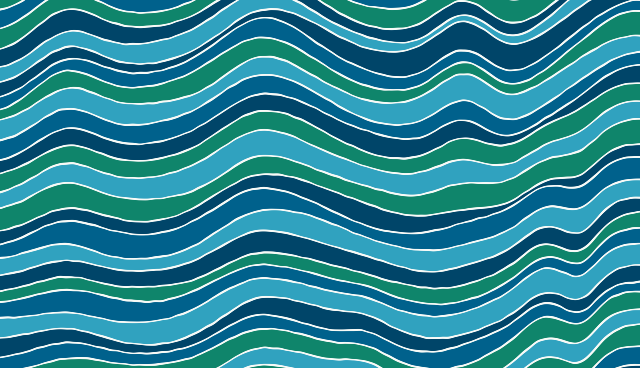
Write a Shadertoy shader that draws this pattern.

```glsl
const float SPACING = 0.044;
const float TOP_OFFSET = 0.045;
const float LINE_HALF_WIDTH = 0.0025;
const int LAYERS = 28;

const vec3 NAVY = vec3(0.0, 0.27, 0.41);
const vec3 BLUE = vec3(0.0, 0.38, 0.55);
const vec3 GREEN = vec3(0.06, 0.52, 0.42);
const vec3 AQUA = vec3(0.19, 0.635, 0.75);
const vec3 FOAM = vec3(0.97, 0.98, 0.97);

// Layer order from top: 0 navy, 1 blue, 2 green, 3 aqua
const int ORDER[LAYERS] = int[LAYERS](
    1, 2, 0, 3, 0, 1, 2, 3, 1, 0, 2, 3, 2, 0,
    1, 3, 0, 2, 1, 3, 0, 1, 2, 3, 2, 1, 0, 2);

vec3 layerColor(int i) {
    int k = ORDER[i % LAYERS];
    return k == 0 ? NAVY : k == 1 ? BLUE : k == 2 ? GREEN : AQUA;
}

float hash(vec2 p) {
    vec3 q = fract(vec3(p.xyx) * 0.1031);
    q += dot(q, q.yzx + 33.33);
    return fract((q.x + q.y) * q.z);
}

// Smooth 1D noise in -1..1, one track per seed
float noise(float x, float seed) {
    float cell = floor(x), f = fract(x);
    f = f * f * (3.0 - 2.0 * f);
    return 2.0 * mix(hash(vec2(cell, seed)), hash(vec2(cell + 1.0, seed)), f) - 1.0;
}

// Bell curve with separate widths left and right of its center
float bump(float x, float center, float leftWidth, float rightWidth) {
    float d = (x - center) / (x < center ? leftWidth : rightWidth);
    return exp(-d * d);
}

// Shared swell, changing gradually from the upper to the lower layers
float swell(float x, float depth) {
    float low = smoothstep(0.3, 0.85, depth);
    float deep = smoothstep(0.75, 0.95, depth);
    float h = mix(0.085, 0.035, low) * bump(x, 0.18, 0.12, 0.12);
    h += mix(0.14, 0.115, low) * bump(x, 0.72, 0.17, mix(0.2, 0.3, low));
    h += 0.06 * (1.0 - low) * smoothstep(0.0, 0.5, x);
    h += 0.085 * (1.0 - low) * bump(x, 1.26, 0.1, 0.1);
    h += 0.21 * smoothstep(mix(1.34, 1.15, low), 1.74, x);
    h += low * (0.02 * bump(x, 1.46, 0.06, 0.06) - 0.05 * bump(x, 1.58, 0.06, 0.06));
    h += 0.03 * deep * bump(x, 1.0, 0.08, 0.08);
    return h;
}

// Depth of a layer's upper edge, measured down from the top
float edgeDepth(float x, float index) {
    float base = TOP_OFFSET + index * SPACING;
    float seed = index * 7.0 + 3.0;
    float vary = 0.78 * noise(x * 2.6 + seed * 0.37, seed)
               + 0.22 * noise(x * 7.0, seed + 2.0);
    return base - swell(x, base) + 0.45 * SPACING * vary;
}

void mainImage(out vec4 fragColor, in vec2 fragCoord) {
    float pixel = 1.0 / iResolution.y;
    float x = fragCoord.x * pixel;
    float depth = 1.0 - fragCoord.y * pixel;
    vec3 color = layerColor(LAYERS - 1);

    // Paint layers downward, each with a hand-drawn upper outline
    for (int i = 0; i < LAYERS + 4; i++) {
        float index = float(i);
        float edge = edgeDepth(x, index);
        float slope = (edgeDepth(x + 0.004, index) - edge) / 0.004;
        float wobble = 0.0011 * noise(x * 50.0, index + 91.0);
        float dist = (depth - edge - wobble) / sqrt(1.0 + slope * slope);
        float width = LINE_HALF_WIDTH * (1.0 + 0.25 * noise(x * 28.0, index + 47.0));

        color = mix(color, layerColor(i), smoothstep(-0.5 * pixel, 0.5 * pixel, dist));
        float line = 1.0 - smoothstep(-0.5 * pixel, 0.5 * pixel, abs(dist) - width);
        color = mix(color, FOAM, line);
    }
    fragColor = vec4(color, 1.0);
}
```
